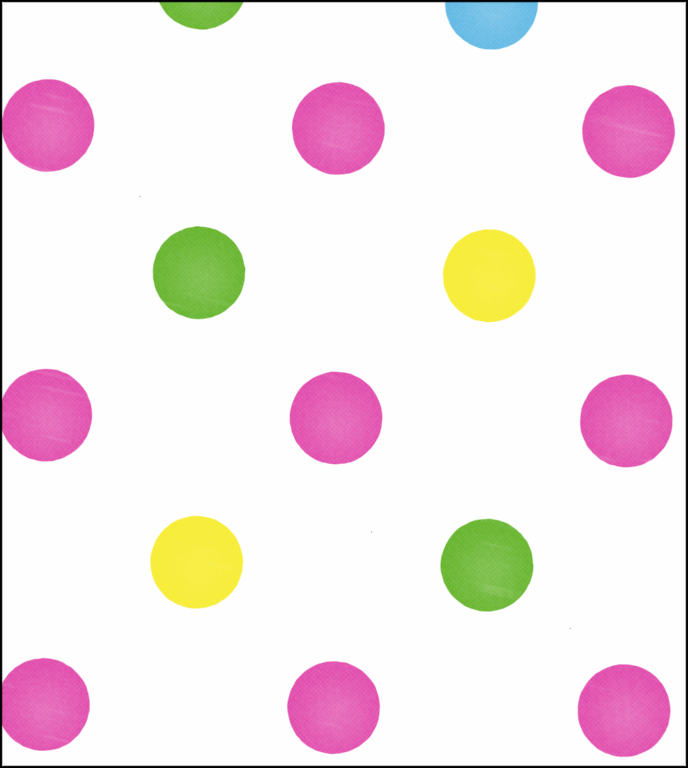
A WebGL 2 fragment shader for this pattern:

```glsl
#version 300 es
precision highp float;
uniform vec2 u_resolution;
out vec4 outColor;

float hash(vec2 p) {
    return fract(sin(dot(p, vec2(127.1, 311.7))) * 43758.5453);
}

float noise(vec2 p) {
    vec2 i = floor(p), f = fract(p);
    f = f * f * (3.0 - 2.0 * f);
    return mix(mix(hash(i), hash(i + vec2(1, 0)), f.x),
               mix(hash(i + vec2(0, 1)), hash(i + vec2(1, 1)), f.x), f.y);
}

// Woven cloth grain with fine mottling, centred on zero
float clothGrain(vec2 p) {
    float weave = sin(p.x * 1050.0) * sin(p.y * 1050.0);
    return 0.5 * weave + 1.2 * (noise(p * 330.0) - 0.5);
}

// Printed disc: deeper ink at the rim, paler just below the middle
vec3 printDisc(vec3 ground, vec2 p, vec2 d, vec3 ink, float wear) {
    float pixel = 1.0 / u_resolution.y;
    float radius = 0.0602 + 0.0008 * (noise(p * 160.0) - 0.5);
    float fade = 1.0 - smoothstep(0.0, 0.065, length(d + vec2(-0.004, 0.008)));
    float crease = smoothstep(0.8, 1.0, noise(vec2(p.x * 14.0, p.y * 110.0 + p.x * 25.0)));
    float pale = 0.17 * (fade - 0.4) + 0.07 * clothGrain(p) + 0.1 * crease;
    vec3 tint = ink + (1.0 - ink) * pale * wear;
    float cover = 1.0 - smoothstep(-pixel, pixel, length(d) - radius);
    return mix(ground, tint, cover);
}

void main() {
    vec2 p = gl_FragCoord.xy / u_resolution.y;
    float pixel = 1.0 / u_resolution.y;

    const vec3 pink = vec3(0.895, 0.375, 0.71);
    const vec3 green = vec3(0.46, 0.735, 0.255);
    const vec3 yellow = vec3(0.97, 0.93, 0.25);
    const vec3 blue = vec3(0.44, 0.75, 0.905);

    // Slightly tilted square lattice
    mat2 lattice = mat2(0.378, -0.0039, 0.003, 0.377);
    vec2 q = inverse(lattice) * (p - vec2(0.4375, 0.4557));
    vec3 color = vec3(0.998);

    // Sparse faint specks on the ground
    vec2 speckCell = floor(p * 9.0);
    vec2 speckAt = 0.2 + 0.6 * vec2(hash(speckCell + 3.1), hash(speckCell + 7.7));
    float speck = 1.0 - smoothstep(0.0, 0.0018, length(fract(p * 9.0) - speckAt) / 9.0);
    color -= 0.25 * speck * step(0.92, hash(speckCell));

    // Pink discs on the lattice points
    color = printDisc(color, p, lattice * (q - round(q)), pink, 1.0);

    // Mixed colours in the cell centres
    vec2 s = q - vec2(0.524, 0.497);
    vec2 id = round(s);
    bool blueRow = mod(id.y, 3.0) == 1.0;
    bool evenCell = mod(id.x + id.y, 2.0) == 0.0;
    vec3 ink = green;
    float wear = 0.9;
    if (blueRow && !evenCell) {
        ink = blue;
        s.y += 0.059;
    } else if (!blueRow && evenCell) {
        ink = yellow;
        wear = 0.35;
    }
    color = printDisc(color, p, lattice * (s - id), ink, wear);

    // Thin black frame
    vec2 toEdge = min(p, u_resolution / u_resolution.y - p);
    float edge = min(toEdge.x, toEdge.y);
    color *= smoothstep(-pixel, pixel, edge - 0.0028);

    outColor = vec4(clamp(color, 0.0, 1.0), 1.0);
}
```
